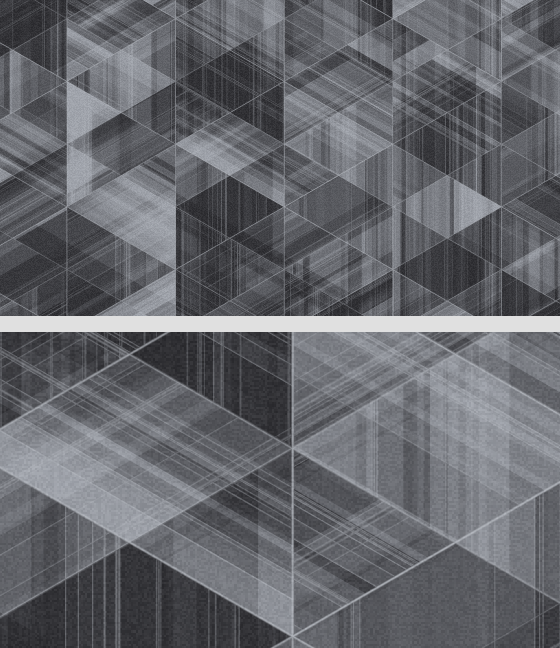
Top: the whole. Bottom: its middle third, enlarged.
This background is drawn by a WebGL 1 fragment shader. Its source:

```glsl
precision highp float;

uniform vec2 u_resolution;

// Lengths are fractions of the canvas height
const float TRIANGLE_HEIGHT = 0.3438;
const vec2 LATTICE_ORIGIN = vec2(0.5556, 0.544);
const float LINE_HALF_WIDTH = 0.0021;
const float GRAIN_ROWS = 432.0;

const vec3 DARK = vec3(0.185, 0.185, 0.200);
const vec3 LIGHT = vec3(0.625, 0.640, 0.670);
const vec3 LINE_COLOR = vec3(0.690, 0.705, 0.730);

const float CELL_CONTRAST = 0.8;
const float STRIPE_CONTRAST = 0.55;
const float STRIPE_FALLOFF = 0.82;
const float STOP_CHANCE = 0.16;
const float TONE_RANGE = 1.0;
const float TONE_GAMMA = 1.2;
const float GRAIN_CONTRAST = 0.065;
const int STRIPE_LEVELS = 6;
const int SAMPLES = 3;

float hash(vec2 p) {
    return fract(sin(dot(p, vec2(127.1, 311.7))) * 43758.5453);
}

float hash(vec3 p) {
    return fract(sin(dot(p, vec3(127.1, 311.7, 74.7))) * 43758.5453);
}

float thinLine(float distanceToLine) {
    return 1.0 - smoothstep(0.0, LINE_HALF_WIDTH, distanceToLine);
}

// Uneven bands across 0..1 by repeated splitting: x = tone, y = edge line
vec2 stripes(float x, float seed, float size) {
    float low = 0.0;
    float high = 1.0;
    float tone = 0.0;
    float contrast = STRIPE_CONTRAST;
    for (int i = 0; i < STRIPE_LEVELS; i++) {
        vec3 key = vec3(low * 7.3, high * 5.1, seed * 31.0 + float(i));
        if (i > 1 && hash(key + 3.7) < STOP_CHANCE) break;
        float split = mix(low, high, 0.2 + 0.6 * hash(key));
        if (x < split) high = split;
        else low = split;
        tone += contrast * (hash(vec3(low * 9.1, high * 6.7, key.z)) - 0.5);
        contrast *= STRIPE_FALLOFF;
    }
    float edge = thinLine(min(x - low, high - x) * size);
    float drawn = step(0.78, hash(vec3(low, high, seed) * 17.0));
    return vec2(tone, 0.45 * edge * drawn);
}

// Triangular lattice with striped cells: x = tone, y = line strength
vec2 triangleLayer(vec2 p, float size, float seed) {
    vec2 q = p / size;
    float across = q.x;
    float rising = dot(q, vec2(-0.5, 0.8660254));
    vec3 axes = vec3(across, across + rising, rising);
    vec3 cell = floor(axes);
    vec3 local = axes - cell;

    // Each cell runs its stripes parallel to one of its sides
    vec3 key = cell + seed;
    float pick = 3.0 * hash(key);
    float x = pick < 1.0 ? local.x : (pick < 2.0 ? local.y : local.z);
    vec2 bands = stripes(x, hash(key + 11.3), size);

    vec3 toSide = min(local, 1.0 - local) * size;
    float border = thinLine(min(toSide.x, min(toSide.y, toSide.z)));
    border *= 0.45 + 0.5 * hash(key + 23.9);

    float tone = CELL_CONTRAST * (hash(key + 5.3) - 0.5) + bands.x;
    return vec2(tone, max(border, bands.y));
}

vec3 pattern(vec2 p) {
    vec2 q = p - LATTICE_ORIGIN;
    vec2 halfSide = vec2(0.0, TRIANGLE_HEIGHT * 0.5773503);

    // Overlaid sheets: base, half-side shift, and double size
    vec2 base = triangleLayer(q, TRIANGLE_HEIGHT, 1.7);
    vec2 shifted = triangleLayer(q + halfSide, TRIANGLE_HEIGHT, 41.3);
    vec2 large = triangleLayer(q, TRIANGLE_HEIGHT * 2.0, 83.9);

    float sum = base.x + 0.85 * shifted.x + 0.75 * large.x;
    float tone = pow(smoothstep(-TONE_RANGE, TONE_RANGE, sum), TONE_GAMMA);
    float line = max(base.y, max(0.8 * shifted.y, 0.7 * large.y));
    return mix(mix(DARK, LIGHT, tone), LINE_COLOR, line);
}

void main() {
    // Supersampling smooths every cell and stripe edge
    vec3 color = vec3(0.0);
    for (int j = 0; j < SAMPLES; j++) {
        for (int i = 0; i < SAMPLES; i++) {
            vec2 offset = (vec2(float(i), float(j)) + 0.5) / float(SAMPLES) - 0.5;
            color += pattern((gl_FragCoord.xy + offset) / u_resolution.y);
        }
    }
    color /= float(SAMPLES * SAMPLES);

    // Fine grain
    vec2 grainCell = floor(gl_FragCoord.xy / u_resolution.y * GRAIN_ROWS);
    color += GRAIN_CONTRAST * (hash(grainCell) - 0.5);

    gl_FragColor = vec4(color, 1.0);
}
```
